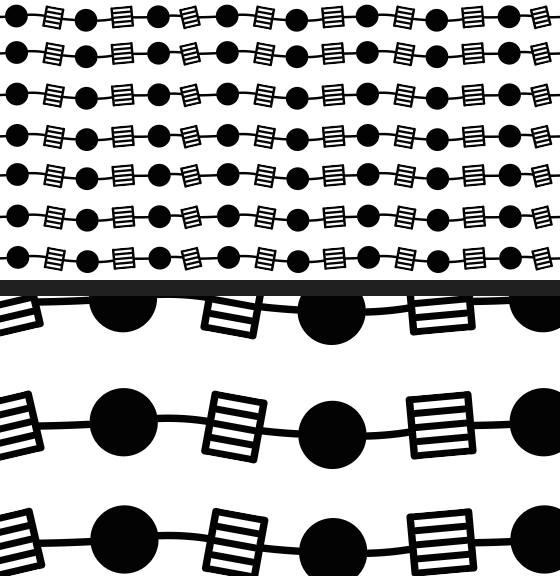
Top, the full canvas; bottom, a detail of the centre.
Reproduce this pattern procedurally as a Shadertoy shader.

```glsl
// Seven strings of black discs and tilted, slatted plates on white.
// Each string cycles through three bead pairs, restarting after five;
// shapes are signed distances, joined by gently sagging threads.

const vec3 PAPER = vec3(1.0);
const vec3 INK = vec3(0.01);
const float CANVAS_WIDTH = 768.0;   // design units across the canvas
const float DISC_RADIUS = 15.6;
const float THREAD_HALF = 1.7;
const float SLAT_HALF = 1.6;
const float FRAME_WIDTH = 3.4;
const float CYCLE = 481.0;          // five bead pairs
const float TRIPLE = 289.0;         // three bead pairs

// Row heights, measured down from the top
const float ROW_Y[7] = float[7](22.0, 72.0, 129.0, 185.7, 239.3, 296.2, 353.0);

// Per kind of pair: offsets from the start of a triple, y pointing down
const vec2 DISC_POS[3] = vec2[3](vec2(0.0), vec2(95.4, 5.8), vec2(194.6, 1.0));
const vec2 PLATE_POS[3] = vec2[3](vec2(50.6, 2.2), vec2(145.1, 1.4), vec2(238.0, 1.8));
const vec2 PLATE_HALF[3] = vec2[3](vec2(13.0, 14.8), vec2(15.1, 14.5), vec2(12.2, 14.2));
const float PLATE_TILT[3] = float[3](0.18, -0.09, -0.23);
const vec2 SAG[3] = vec2[3](vec2(-2.8, 0.9), vec2(2.2, 0.6), vec2(-2.0, 0.5));

float coverage(float dist, float pixel) {
    return clamp(0.5 - dist / pixel, 0.0, 1.0);
}

float roundBox(vec2 p, vec2 halfSize, float radius) {
    vec2 q = abs(p) - halfSize + radius;
    return length(max(q, 0.0)) + min(max(q.x, q.y), 0.0) - radius;
}

// Parabolic thread from a to b
float threadDist(vec2 p, vec2 a, vec2 b, float sag) {
    float t = (p.x - a.x) / (b.x - a.x);
    float y = mix(a.y, b.y, t) + 4.0 * sag * t * (1.0 - t);
    float ends = max(a.x - p.x, p.x - b.x);
    return max(abs(p.y - y) - THREAD_HALF, ends);
}

// Frame and three inner slats, open between them
float slatDist(vec2 p, vec2 halfSize) {
    float pitch = 0.5 * (halfSize.y - SLAT_HALF);
    float slat = abs(p.y - pitch * round(p.y / pitch)) - SLAT_HALF;
    float side = halfSize.x - FRAME_WIDTH - abs(p.x);
    return min(slat, side);
}

int pairKind(int slot) {
    return (slot % 5) % 3;
}

// Start of the triple that holds a slot
float tripleStart(int slot) {
    return CYCLE * float(slot / 5) + TRIPLE * float((slot % 5) / 3);
}

vec2 discCentre(int slot) {
    return DISC_POS[pairKind(slot)] + vec2(tripleStart(slot), 0.0);
}

// Ink of one disc, its plate and the threads up to the next disc
float drawPair(float ink, vec2 p, int slot, float pixel) {
    int kind = pairKind(slot);
    vec2 disc = discCentre(slot);
    vec2 plate = PLATE_POS[kind] + vec2(tripleStart(slot), 0.0);
    float thread = min(threadDist(p, disc, plate, SAG[kind].x),
                       threadDist(p, plate, discCentre(slot + 1), SAG[kind].y));
    float solid = min(thread, length(p - disc) - DISC_RADIUS);
    ink = max(ink, coverage(solid, pixel));

    // The plate hides the thread behind its openings
    float c = cos(PLATE_TILT[kind]);
    float s = sin(PLATE_TILT[kind]);
    vec2 q = mat2(c, -s, s, c) * (p - plate);
    float outer = coverage(roundBox(q, PLATE_HALF[kind], 1.6), pixel);
    return mix(ink, coverage(slatDist(q, PLATE_HALF[kind]), pixel), outer);
}

void mainImage(out vec4 fragColor, in vec2 fragCoord) {
    float pixel = CANVAS_WIDTH / iResolution.x;
    vec2 p = vec2(fragCoord.x, iResolution.y - fragCoord.y) * pixel;

    float ink = 0.0;
    for (int row = 0; row < 7; row++) {
        // Each string starts slightly further right; begin one cycle early
        vec2 origin = vec2(22.5 + 0.35 * float(row) - CYCLE, ROW_Y[row]);
        if (abs(p.y - origin.y) > 28.0) continue;
        for (int slot = 4; slot < 14; slot++) {
            ink = drawPair(ink, p - origin, slot, pixel);
        }
    }
    fragColor = vec4(mix(PAPER, INK, ink), 1.0);
}
```
